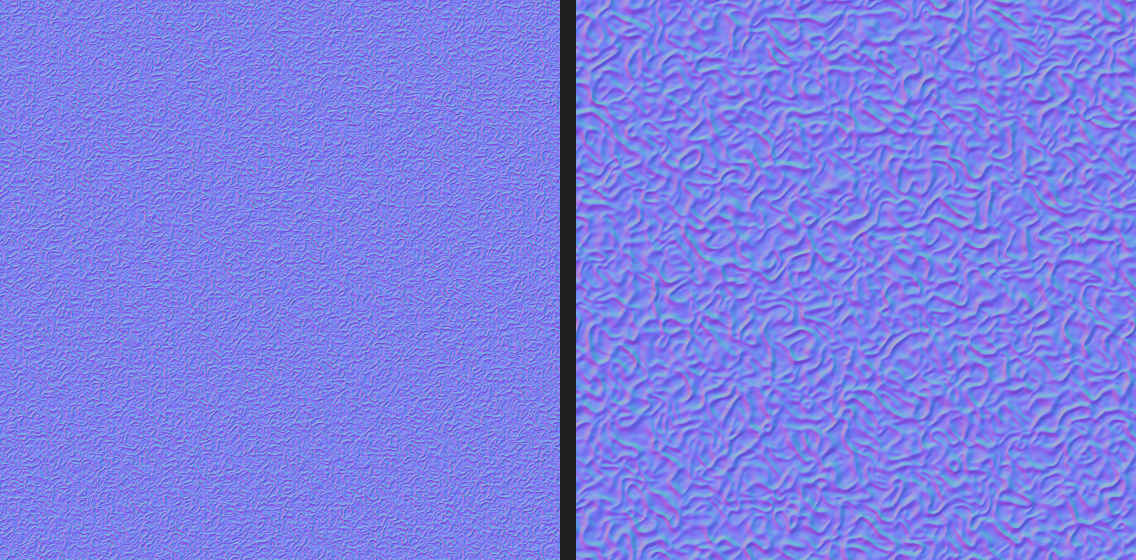
Left: the whole. Right: its middle third, enlarged.
Reproduce this texture map procedurally as a Shadertoy shader.

```glsl
// Tangent-space normal map of finely wrinkled leather-like plaster.
// A height field of warped, broken creases plus fine grain is differentiated
// numerically, and the resulting normal is encoded as a softened colour.

const float TAU = 6.2831853;
const vec3 MEAN_COLOR = vec3(0.497, 0.503, 0.91);
const vec3 MEAN_NORMAL = vec3(0.0, 0.0, 0.86);
const vec3 CONTRAST = vec3(0.25, -0.27, 0.30); // green axis points down

// Integer hash of a lattice cell, returned in 0..1
float hash(ivec2 cell, uint seed) {
    uint h = uint(cell.x) * 1597334677u + seed * 668265263u;
    h = (h ^ (h >> 15)) * 2246822519u;
    h += uint(cell.y) * 3812015801u;
    h = (h ^ (h >> 13)) * 3266489917u;
    h = (h ^ (h >> 16)) * 2246822519u;
    return float((h ^ (h >> 15)) >> 8) / 16777216.0;
}

// Contribution of one lattice corner: random unit gradient dotted with offset
float corner(ivec2 cell, vec2 offset, uint seed) {
    float angle = TAU * hash(cell, seed);
    return dot(vec2(cos(angle), sin(angle)), offset);
}

// Gradient noise, roughly -0.7..0.7
float gradientNoise(vec2 p, uint seed) {
    vec2 base = floor(p);
    vec2 f = p - base;
    ivec2 c = ivec2(base);
    vec2 u = f * f * f * (f * (f * 6.0 - 15.0) + 10.0);
    float low = mix(corner(c, f, seed),
                    corner(c + ivec2(1, 0), f - vec2(1, 0), seed), u.x);
    float high = mix(corner(c + ivec2(0, 1), f - vec2(0, 1), seed),
                     corner(c + ivec2(1, 1), f - vec2(1, 1), seed), u.x);
    return mix(low, high, u.y);
}

// Soft groove along the zero contour of a noise field
float crease(vec2 p, float frequency, float width, uint seed) {
    float n = gradientNoise(p * frequency, seed) / width;
    return exp(-n * n);
}

// Surface height in canvas units
float surfaceHeight(vec2 p) {
    vec2 warp = vec2(gradientNoise(p * 57.0, 1u), gradientNoise(p * 57.0, 2u));
    vec2 q = (p + 0.0055 * warp) * vec2(0.94, 1.0);
    float presence = smoothstep(-0.35, 0.25, gradientNoise(p * 48.0, 3u));
    float grooves = crease(q, 90.0, 0.18, 4u) * presence;
    float wrinkles = crease(q, 122.0, 0.20, 5u) * (1.0 - 0.7 * presence);
    float grain = gradientNoise(p * 185.0, 6u);
    return -0.0031 * grooves - 0.0019 * wrinkles + 0.0011 * grain;
}

// Normal from central differences over a small span
vec3 surfaceNormal(vec2 p, float span) {
    vec2 e = vec2(span, 0.0);
    float dx = surfaceHeight(p + e.xy) - surfaceHeight(p - e.xy);
    float dy = surfaceHeight(p + e.yx) - surfaceHeight(p - e.yx);
    return normalize(vec3(-dx, -dy, 2.0 * span));
}

// Colour of a normal, spread around the mean tone
vec3 encodeNormal(vec3 normal) {
    return MEAN_COLOR + CONTRAST * (normal - MEAN_NORMAL);
}

void mainImage(out vec4 fragColor, in vec2 fragCoord) {
    vec2 p = fragCoord / min(iResolution.x, iResolution.y);
    fragColor = vec4(encodeNormal(surfaceNormal(p, 0.0007)), 1.0);
}
```
